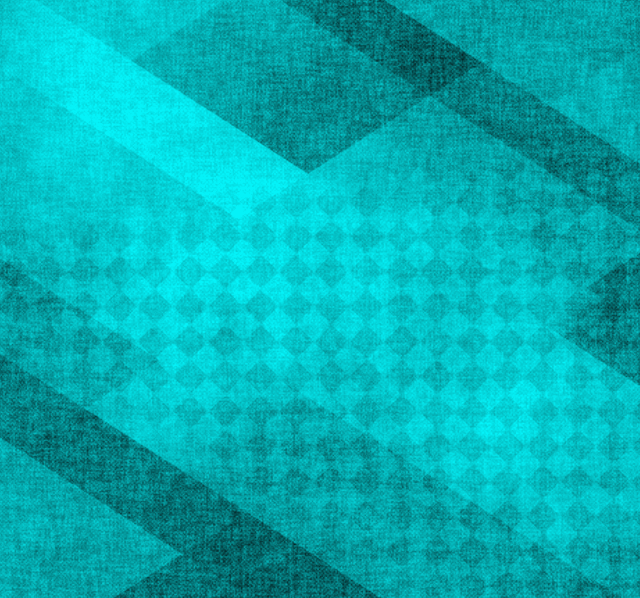
Reproduce this background procedurally as a Shadertoy shader.

```glsl
float hash(vec2 p) {
    p = fract(p * vec2(0.1731, 0.2917));
    p += dot(p, p.yx + 31.32);
    return fract((p.x + p.y) * p.x * 7.13);
}

float noise(vec2 p) {
    vec2 i = floor(p), f = fract(p);
    f = f * f * (3.0 - 2.0 * f);
    return mix(mix(hash(i), hash(i + vec2(1, 0)), f.x),
               mix(hash(i + vec2(0, 1)), hash(i + vec2(1, 1)), f.x), f.y);
}

float fbm(vec2 p) {
    float sum = 0.0, amp = 0.5;
    for (int i = 0; i < 4; i++) {
        sum += amp * noise(p);
        p = mat2(1.6, 1.2, -1.2, 1.6) * p + 7.3;
        amp *= 0.5;
    }
    return sum;
}

float above(float x, float edge) { return smoothstep(edge - 0.015, edge + 0.015, x); }
float band(float x, float lo, float hi) { return above(x, lo) - above(x, hi); }

float glow(vec2 p, vec2 center, vec2 size) {
    vec2 d = (p - center) / size;
    return exp(-dot(d, d));
}

// Overlapping slanted panels; fall and rise are the two diagonal axes
float panels(vec2 p, float fall, float rise) {
    float left = 1.0 - above(rise, 4.45);
    float v = 0.0;

    // Upper bands
    v -= (1.0 - above(fall, -2.95)) * (0.09 - 0.05 * above(rise, 5.48));
    v -= band(fall, -2.95, -2.15) * (0.21 + 0.11 * left * smoothstep(2.0, 3.6, rise));
    float upper = band(fall, -2.15, -0.28);
    v -= upper * left * (0.06 + 0.15 * smoothstep(1.5, 4.4, rise));
    v += upper * left * 0.07 * (1.0 - above(rise, 1.73));
    v -= upper * (1.0 - left) * 0.08 * smoothstep(-0.3, -1.6, fall);

    // Bright streak and its continuation
    v += band(fall, -0.28, 0.8) * left * 0.1 * smoothstep(-0.3, 0.9, p.x);
    v += 0.03 * above(rise, 4.45) * above(fall, -0.28) * (1.0 - above(rise, 5.55));

    // Wedges on the right
    v -= band(fall, -2.15, -1.05) * above(rise, 7.95) * 0.15;
    v -= band(fall, -1.05, -0.28) * smoothstep(7.9, 8.5, rise) * 0.2;

    // Lower bands
    v -= band(fall, 3.1, 4.25) * (1.0 - above(rise, 5.55)) * 0.12;
    v -= band(fall, 2.4, 4.25) * smoothstep(6.4, 7.4, rise) * 0.1;
    float corner = above(rise, 8.05);
    v -= band(fall, 4.25, 5.25) * (0.25 + 0.05 * corner);
    v -= above(fall, 5.25) * mix(0.07, 0.24, corner);
    return v;
}

// Diamond checker in -1..1, positive on the dark diamonds
float diamonds(vec2 p) {
    vec2 a = 6.2832 * (p - vec2(3.13, 3.26)) / vec2(0.423, 0.42);
    return smoothstep(-0.2, 0.2, cos(a.x) + cos(a.y)) * 2.0 - 1.0;
}

// Coarse cloth: uneven threads in both directions plus grain
float cloth(vec2 p) {
    vec2 q = p + 0.03 * vec2(noise(p * 3.0), noise(p * 3.0 + 40.0));
    float threads = noise(q * vec2(7.0, 42.0)) + noise(q * vec2(42.0, 7.0) + 90.0) - 1.0;
    float weave = sin(q.x * 125.0) * sin(q.y * 125.0);
    float grain = noise(p * 60.0) - 0.5;
    return 0.11 * threads + 0.035 * weave + 0.14 * grain;
}

void mainImage(out vec4 fragColor, in vec2 fragCoord) {
    // Origin at the top left, width 7.68
    vec2 p = vec2(fragCoord.x, iResolution.y - fragCoord.y) / iResolution.x * 7.68;
    float fall = p.y - 0.64 * p.x;
    float rise = p.y + 0.64 * p.x;

    // Soft light
    float value = 0.715;
    value += 0.09 * glow(p, vec2(1.2, 1.7), vec2(1.3, 1.4));
    value += 0.11 * glow(p, vec2(3.6, 3.1), vec2(1.8, 1.4));
    value += 0.1 * glow(p, vec2(6.2, 5.0), vec2(1.3, 1.1));
    value += 0.06 * glow(p, vec2(0.0), vec2(1.4));
    value += 0.05 * glow(p, vec2(2.0, 4.7), vec2(1.1));
    value -= 0.05 * glow(p, vec2(0.1, 3.0), vec2(0.7, 0.5));
    value -= 0.12 * glow(p, vec2(7.7, 7.2), vec2(1.3, 1.0));
    value += panels(p, fall, rise);

    // Checker fades in from above and out over the lower left
    float checker = smoothstep(1.5, 3.0, p.y + 0.15 * (p.x - 3.8));
    checker *= 1.0 - 0.8 * smoothstep(3.3, 4.4, fall);
    value -= 0.045 * checker * diamonds(p);

    // Worn blotches and cloth, stronger in the shade
    value += 0.16 * (fbm(p * 1.8) - 0.47);
    value += cloth(p) * mix(1.5, 0.65, smoothstep(0.45, 0.85, value));

    value = clamp(value, 0.12, 0.95);
    fragColor = vec4(0.02, value, value * 1.025, 1.0);
}
```
